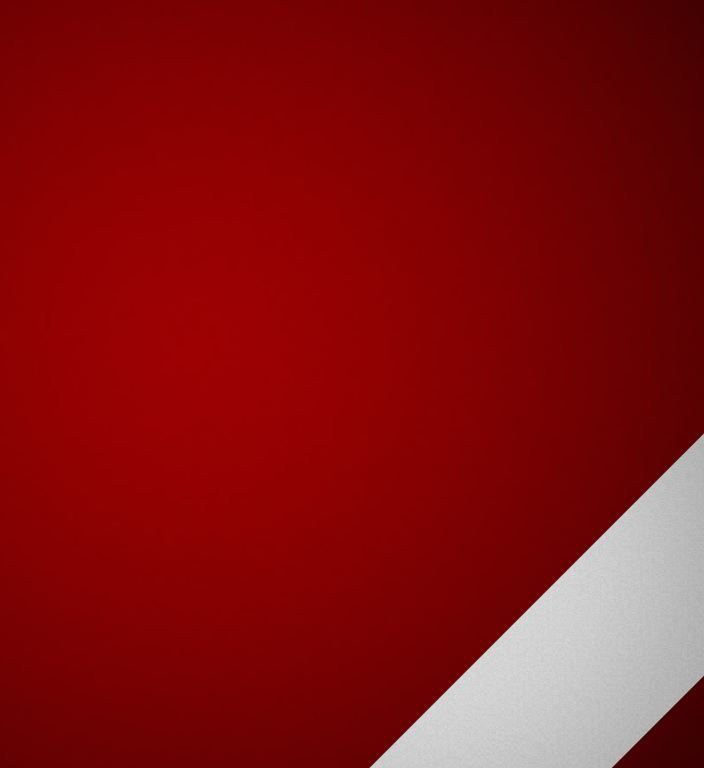
This background is drawn by a Shadertoy shader. Its source:

```glsl
// Deep red radial glow with a grainy silver ribbon across the lower right corner.

const vec2 GLOW_CENTER = vec2(0.26, 0.55);
const vec2 SHEEN_CENTER = vec2(0.50, 0.30);
const float RIBBON_START = 0.481;
const float RIBBON_END = 0.7965;

float hash(vec2 p) {
    return fract(sin(dot(p, vec2(127.1, 311.7))) * 43758.5453);
}

// Smoothly interpolated value noise in 0..1
float valueNoise(vec2 p) {
    vec2 cell = floor(p);
    vec2 f = fract(p);
    f = f * f * (3.0 - 2.0 * f);
    float low = mix(hash(cell), hash(cell + vec2(1.0, 0.0)), f.x);
    float high = mix(hash(cell + vec2(0.0, 1.0)), hash(cell + 1.0), f.x);
    return mix(low, high, f.y);
}

// Red light that fades with distance, with faint mottling
vec3 redGlow(vec2 p, vec2 center) {
    float fade = 0.513 * pow(distance(p, center), 1.59);
    float mottle = 0.012 * (valueNoise(p * 110.0) - 0.5);
    return vec3(max(0.615 - fade + mottle, 0.0), 0.003, 0.006);
}

// Brushed silver, darker away from the sheen
vec3 silver(vec2 p, vec2 center) {
    float shade = smoothstep(0.2, 0.55, distance(p, center));
    float grain = 0.035 * (hash(floor(p * 512.0)) - 0.5);
    return vec3(mix(0.83, 0.65, shade) + grain);
}

// Coverage of a 45 degree band between two crossings of the bottom edge
float diagonalBand(vec2 p, float start, float end, float softness) {
    float across = p.x - p.y;
    return smoothstep(start - softness, start + softness, across)
         - smoothstep(end - softness, end + softness, across);
}

void mainImage(out vec4 fragColor, in vec2 fragCoord) {
    vec2 p = fragCoord / iResolution.y;
    float softness = 1.0 / iResolution.y;

    vec3 color = redGlow(p, GLOW_CENTER);
    float ribbon = diagonalBand(p, RIBBON_START, RIBBON_END, softness);
    color = mix(color, silver(p, SHEEN_CENTER), ribbon);

    fragColor = vec4(color, 1.0);
}
```
